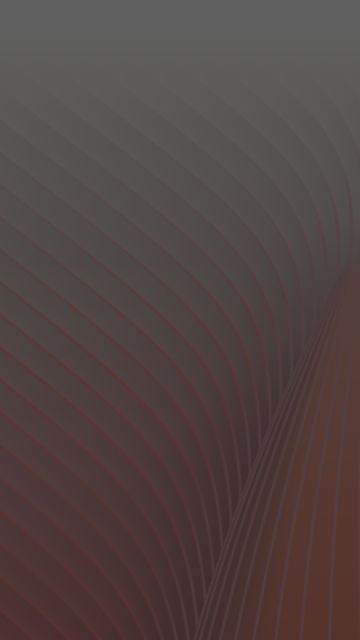
This background is drawn by a Shadertoy shader. Its source:

```glsl
// Dusky ribbed sheet that sweeps down to a dark fold, with a warm fan of ribs beside it.

// Canvas: x runs 0..ASPECT, y runs 0..1
const float ASPECT = 0.5625;

// Colours
const vec3 TOP_GREY     = vec3(0.375, 0.374, 0.372);
const vec3 MID_GREY     = vec3(0.310, 0.293, 0.290);
const vec3 BOTTOM_RED   = vec3(0.312, 0.190, 0.192);
const vec3 FOLD_SHADOW  = vec3(0.245, 0.180, 0.185);
const vec3 FAN_HIGH     = vec3(0.345, 0.245, 0.220);
const vec3 FAN_LOW      = vec3(0.335, 0.200, 0.170);
const vec3 RIB_RED      = vec3(0.365, 0.195, 0.180);
const vec3 RIB_MAUVE    = vec3(0.325, 0.250, 0.265);

// Sheet ribs
const float RIB_SLOPE   = 0.78;
const float RIB_SPACING = 0.0508;
const float RIB_OFFSET  = 0.034;
const float BEND_HEIGHT = 0.195;
const float BEND_REACH  = 0.081;
const float RIB_WIDTH   = 0.0024;
const float RIB_RELIEF  = 0.018;

// Fold and fan
const float FOLD_TOP    = 0.609;
const float FAN_POWER   = 0.75;
const float FAN_DENSITY = 19.5;
const float SHADOW_REACH = 0.13;

// Horizontal place of the fold at height y
float foldX(float y) {
    return 0.302 + y * (0.28 + 0.215 * y);
}

// Soft line at each whole number of a smooth field
float ribLine(float field, float width, float pixel) {
    float rate = length(vec2(dFdx(field), dFdy(field))) / pixel;
    float dist = abs(fract(field + 0.5) - 0.5) / max(rate, 0.001);
    return 1.0 - smoothstep(width * 0.3, width + pixel, dist);
}

void mainImage(out vec4 fragColor, in vec2 fragCoord) {
    vec2 p = fragCoord / iResolution.xy * vec2(ASPECT, 1.0);
    float pixel = 1.0 / iResolution.y;
    float side = p.x - foldX(p.y);
    float away = max(-side, -0.04);

    // Vertical colour wash
    vec3 sheet = mix(BOTTOM_RED, MID_GREY, clamp(p.y / 0.6, 0.0, 1.0));
    sheet = mix(sheet, TOP_GREY, clamp((p.y - 0.6) / 0.35, 0.0, 1.0));

    // Shade gathering along the fold
    float nearFold = exp(-max(away, 0.0) / SHADOW_REACH);
    sheet = mix(sheet, FOLD_SHADOW, 0.85 * nearFold * smoothstep(0.72, 0.25, p.y));

    // Slanted ribs that bend down beside the fold
    float bend = BEND_HEIGHT * exp(-away / BEND_REACH);
    float rib = (1.0 - p.y - RIB_SLOPE * p.x - bend - RIB_OFFSET) / RIB_SPACING;
    float fadeTop = smoothstep(0.93, 0.78, p.y);
    float turn = smoothstep(0.10, 0.01, away);
    float relief = pow(fract(rib), 2.0) - 0.4;
    sheet += RIB_RELIEF * relief * fadeTop * (1.0 - turn);
    vec3 ribColor = mix(RIB_RED, RIB_MAUVE, turn);
    float redness = mix(0.55 * smoothstep(0.85, 0.35, p.y), 0.65, turn);
    sheet = mix(sheet, ribColor, ribLine(rib, RIB_WIDTH, pixel) * redness * fadeTop);

    // Warm fan opening downward from the fold
    float opening = pow(max(1.0 - p.y / FOLD_TOP, 0.01), FAN_POWER);
    float spread = max(side, 0.0001) / opening;
    vec3 warm = mix(FAN_LOW, FAN_HIGH, clamp(p.y / 0.5, 0.0, 1.0));
    vec3 fan = mix(FOLD_SHADOW, warm, smoothstep(-0.03, 0.16, spread));
    float fanRib = sqrt(spread) * FAN_DENSITY;
    fan = mix(fan, RIB_MAUVE, 0.7 * ribLine(fanRib, RIB_WIDTH, pixel));

    // Join both sides at the fold
    float fanMask = smoothstep(-pixel, pixel, side) * smoothstep(0.61, 0.54, p.y);
    fragColor = vec4(mix(sheet, fan, fanMask), 1.0);
}
```
